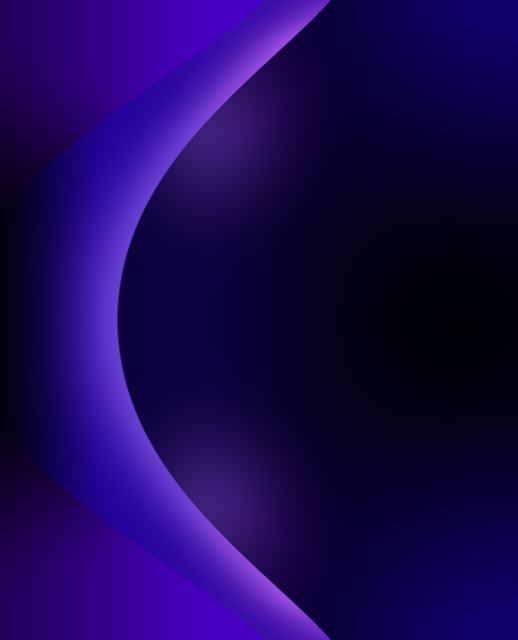
Write a WebGL 1 fragment shader that draws this background.

```glsl
precision highp float;
// A glowing violet ribbon bends across a dark indigo field, mirrored top to bottom.
// Two curves x(v), with v the distance from the horizontal axis, split the canvas
// into outer panel, ribbon and inner field; each is shaded with soft gradients.

uniform vec2 u_resolution;

// Right-hand, bright edge of the ribbon
float innerEdge(float v) {
  float q = v * v;
  return 0.227 + q * (0.42 + q * (0.12 - 0.128 * q));
}

// Left-hand edge: the ribbon narrows away from the axis
float outerEdge(float v) {
  return innerEdge(v) - mix(0.30, 0.128, smoothstep(0.1, 1.05, v));
}

float softSpot(vec2 p, vec2 center, vec2 radius) {
  vec2 d = (p - center) / radius;
  return exp(-dot(d, d));
}

// Purple panel in the left corners, dark toward the axis
vec3 panelColor(float x, float v) {
  vec3 lit = mix(vec3(0.13, 0.0, 0.34), vec3(0.28, 0.0, 0.76), smoothstep(-0.05, 0.46, x));
  float light = smoothstep(0.22, 0.92, v + 0.65 * x);
  return mix(vec3(0.02, 0.0, 0.05), lit, light);
}

// Blue body with a lilac glow gathered along the inner edge
vec3 ribbonColor(float x, float v) {
  float depth = max(innerEdge(v) - x, 0.0);
  vec3 body = mix(vec3(0.0, 0.0, 0.03), vec3(0.13, 0.01, 0.61), smoothstep(-0.03, 0.24, x));
  body = mix(body, vec3(0.21, 0.03, 0.64), smoothstep(0.65, 1.0, v));
  vec3 glow = mix(vec3(0.41, 0.24, 0.82), vec3(0.60, 0.30, 0.87), smoothstep(0.45, 0.88, v));
  float strength = exp(-pow(depth / 0.072, 1.5));
  strength *= 1.0 - 0.55 * smoothstep(0.86, 1.02, v);
  return mix(body, glow, strength);
}

// Near-black field with blue corners and a violet haze beside the ribbon
vec3 fieldColor(float x, float v) {
  vec2 p = vec2(x, v);
  vec3 color = vec3(0.012, 0.0, 0.10);
  color += vec3(0.035, 0.0, 0.16) * softSpot(p, vec2(0.34, 0.0), vec2(0.24, 0.6));
  color += vec3(0.05, 0.0, 0.34) * smoothstep(0.15, 1.1, v) * smoothstep(0.38, 1.0, x);
  color *= 1.0 - 0.75 * softSpot(p, vec2(0.88, 0.0), vec2(0.24, 0.32));
  color += vec3(0.20, 0.12, 0.29) * softSpot(p, vec2(0.40, 0.59), vec2(0.125, 0.24));
  color += vec3(0.06, 0.0, 0.09) * softSpot(p, vec2(0.52, 0.70), vec2(0.10, 0.28));
  return color;
}

void main() {
  vec2 uv = gl_FragCoord.xy / u_resolution;
  float x = uv.x;
  float v = abs(2.0 * uv.y - 1.0);
  float blur = 1.2 / u_resolution.x;

  // Layer the three regions from left to right
  float outer = outerEdge(v);
  float inner = innerEdge(v);
  vec3 color = panelColor(x, v);
  color = mix(color, ribbonColor(x, v), smoothstep(outer - blur, outer + blur, x));
  color = mix(color, fieldColor(x, v), smoothstep(inner - blur, inner + blur, x));
  gl_FragColor = vec4(color, 1.0);
}
```
